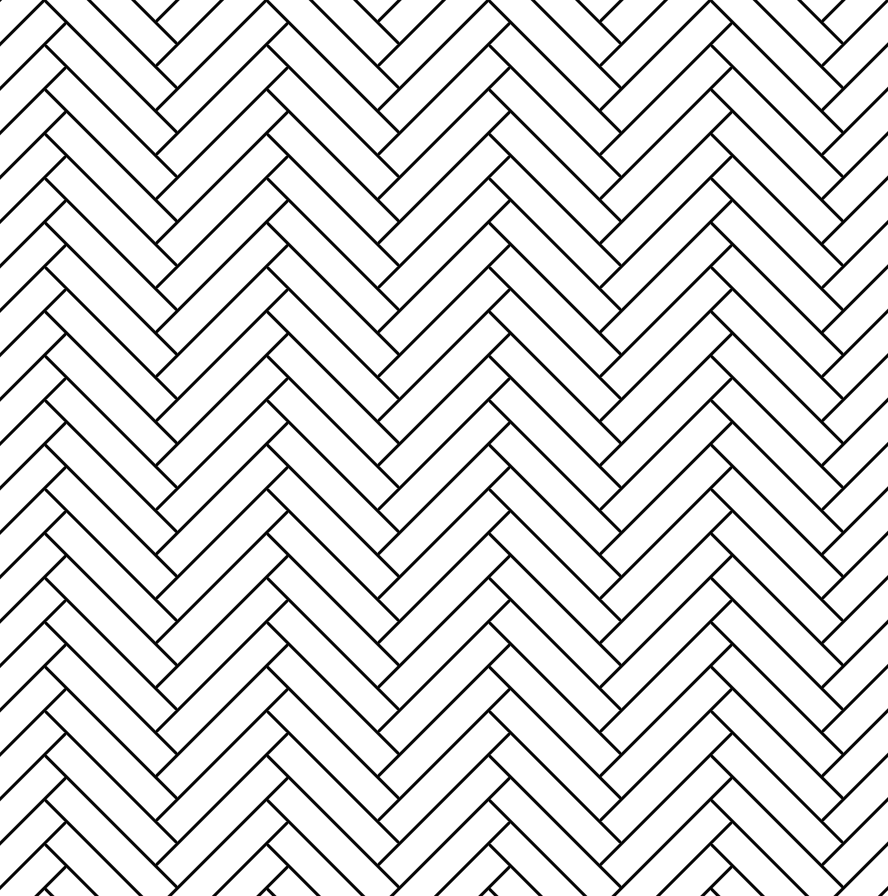
Reproduce this pattern procedurally as a Shadertoy shader.

```glsl
// Herringbone of plain white 5:1 planks parted by thin black joints.
// The plane is turned 45 degrees onto a unit grid, each grid cell is assigned
// to its plank, and the joint is drawn from the distance to that plank's rim.

const float REPEATS_ACROSS = 4.0;  // zigzags over the canvas width
const float PLANK_LENGTH = 5.0;    // in plank widths
const float JOINT_WIDTH = 0.0975;  // in plank widths
const float VALLEY_OFFSET = 0.8;   // first valley, as a share of one zigzag
const vec3 PLANK_COLOR = vec3(1.0);
const vec3 JOINT_COLOR = vec3(0.015);

// Turns the plane so that both plank directions lie on the axes of a unit grid.
vec2 toPlankGrid(vec2 p) {
    return 0.5 * vec2(p.x + p.y, p.y - p.x);
}

// Distance from a point inside a plank to its nearest side.
float plankRimDistance(vec2 local, float plankLength) {
    vec2 nearest = min(local, vec2(plankLength, 1.0) - local);
    return min(nearest.x, nearest.y);
}

// Finds the plank under a grid point; x runs along it and y across it.
vec2 herringboneLocal(vec2 grid, float plankLength) {
    vec2 cell = floor(grid);
    vec2 inCell = grid - cell;
    float period = 2.0 * plankLength;
    float diagonal = mod(cell.x - cell.y + 0.5, period) - 0.5;
    diagonal = floor(diagonal + 0.5);

    if (diagonal < plankLength) {
        return vec2(diagonal + inCell.x, inCell.y);
    }
    return vec2(period - 1.0 - diagonal + inCell.y, inCell.x);
}

// Joint coverage, smoothed over about one pixel.
float jointCoverage(float rimDistance, float jointWidth, float pixel) {
    float halfWidth = 0.5 * jointWidth;
    float blur = 0.7 * pixel;
    return 1.0 - smoothstep(halfWidth - blur, halfWidth + blur, rimDistance);
}

void mainImage(out vec4 fragColor, in vec2 fragCoord) {
    // Units of half a plank diagonal, anchored at the upper edge.
    float zigzag = 2.0 * PLANK_LENGTH;
    float scale = REPEATS_ACROSS * zigzag / iResolution.x;
    vec2 p = (fragCoord - vec2(0.0, iResolution.y)) * scale;
    p.x -= VALLEY_OFFSET * zigzag;

    // Distance to the nearest joint centre, in plank widths.
    vec2 local = herringboneLocal(toPlankGrid(p), PLANK_LENGTH);
    float rim = plankRimDistance(local, PLANK_LENGTH);

    float pixel = scale * inversesqrt(2.0);
    float joint = jointCoverage(rim, JOINT_WIDTH, pixel);
    fragColor = vec4(mix(PLANK_COLOR, JOINT_COLOR, joint), 1.0);
}
```
